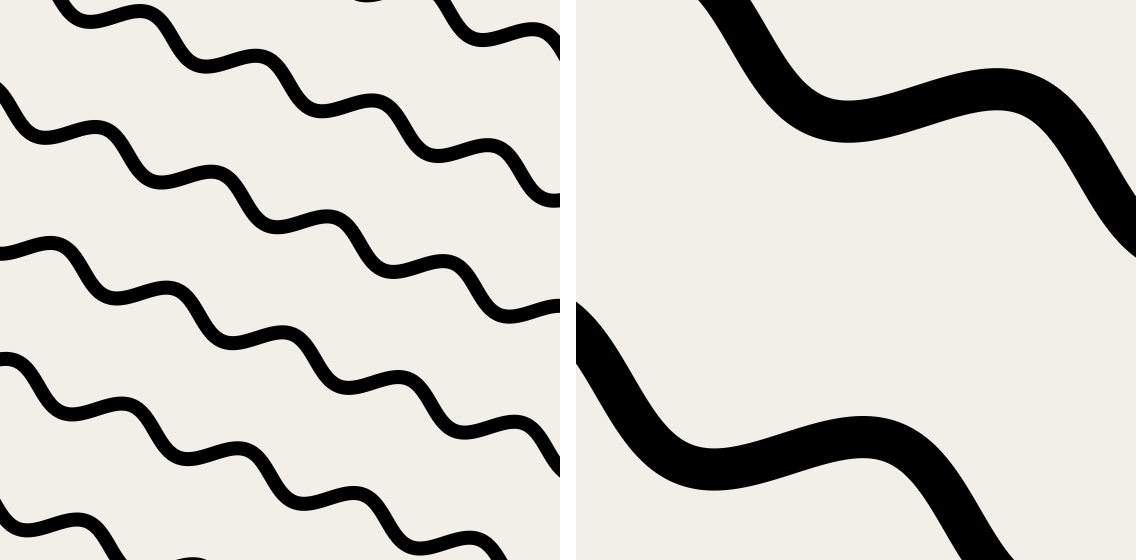
Left: the whole. Right: its middle third, enlarged.
Give the GLSL for this pattern, as a WebGL 2 fragment shader.

```glsl
#version 300 es
precision highp float;
// Tilted rows of evenly spaced black sine waves on a warm off-white ground.

#define PERIOD 0.2219             // wavelength and row spacing, in canvas units
#define AMPLITUDE 0.0284          // height of a crest above its row axis
#define LINE_WIDTH 0.0251
#define TILT 0.368                // downward slope of the rows, in radians
#define ANCHOR vec2(0.5397, 0.6039) // a rising mid-point on one wave
#define GROUND vec3(0.945, 0.937, 0.910)
#define INK vec3(0.0)

uniform vec2 u_resolution;
out vec4 fragColor;

const float WAVE_NUMBER = 6.2831853 / PERIOD;

// Distance to the sine curve, by Newton steps towards its nearest point.
float waveDistance(vec2 p) {
  float x = p.x;
  for (int i = 0; i < 5; i++) {
    float wave = AMPLITUDE * sin(WAVE_NUMBER * x);
    float slope = AMPLITUDE * WAVE_NUMBER * cos(WAVE_NUMBER * x);
    float bend = -WAVE_NUMBER * WAVE_NUMBER * wave;
    float offset = wave - p.y;
    float gradient = x - p.x + offset * slope;
    float curvature = 1.0 + slope * slope + offset * bend;
    x -= gradient / max(curvature, 0.4);
  }
  return length(p - vec2(x, AMPLITUDE * sin(WAVE_NUMBER * x)));
}

void main() {
  float side = min(u_resolution.x, u_resolution.y);
  vec2 p = gl_FragCoord.xy / side - ANCHOR;

  // Turn into the frame of the rows: x along a row, y across it.
  float c = cos(TILT), s = sin(TILT);
  vec2 row = vec2(c * p.x - s * p.y, s * p.x + c * p.y);

  // Fold all rows onto one.
  row.y = (fract(row.y / PERIOD + 0.5) - 0.5) * PERIOD;

  // Constant-width stroke with a one-pixel soft edge.
  float edge = waveDistance(row) - 0.5 * LINE_WIDTH;
  float coverage = clamp(0.5 - edge * side, 0.0, 1.0);
  fragColor = vec4(mix(GROUND, INK, coverage), 1.0);
}
```
